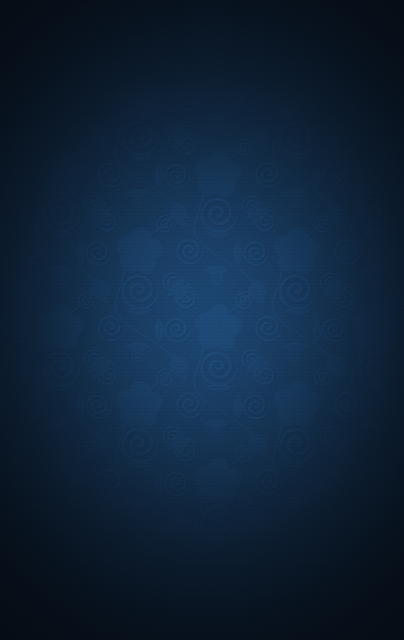
This background is drawn by a Shadertoy shader. Its source:

```glsl
// A dark navy damask cloth lit by one soft elliptical glow near the middle.
// Staggered cells repeat a layered flower ringed by spiral scrolls and vines;
// the motif is embossed by an offset sample and crossed by a fine weave.

const float TAU = 6.2831853;

// Soft coverage of a shape whose signed distance is d.
float cover(float d) {
    float blur = 0.8 / iResolution.x;
    return 1.0 - smoothstep(-blur, blur, d);
}

// Spiral ribbon that ends in a disc of the given radius; turn is +1 or -1.
float scroll(vec2 p, float radius, float turn) {
    float r = length(p);
    float pitch = radius * 0.42;
    float coil = r / pitch - turn * atan(p.y, p.x) / TAU;
    float ribbon = abs(fract(coil) - 0.5) * pitch - radius * 0.075;
    return cover(ribbon) * cover(r - radius);
}

// Nested scalloped petals separated by thin dark outlines.
float flower(vec2 p) {
    float r = length(p), a = atan(p.y, p.x);
    float shape = 0.0;
    for (int i = 0; i < 3; i++) {
        float k = float(i);
        float rim = (0.022 + 0.019 * k) * (0.78 + 0.22 * abs(cos(2.5 * a + k * 1.3)));
        shape = max(shape, cover(r - rim));
        shape -= 0.6 * cover(abs(r - rim * 0.94) - 0.0012);
    }
    return max(shape, 0.0);
}

// Pointed leaf lying along the x axis.
float leaf(vec2 p) {
    float belly = 0.011 * (1.0 - pow(p.x / 0.032, 2.0));
    float vein = cover(abs(p.y) - 0.001);
    return cover(abs(p.y) - belly) * (1.0 - 0.5 * vein);
}

// One flower, its large lower scroll and the smaller scrolls around it.
float motif(vec2 p) {
    float shape = max(flower(p), scroll(p + vec2(0.0, 0.095), 0.048, 1.0));
    for (int i = 0; i < 7; i++) {
        float k = float(i);
        float angle = -0.75 + k * 0.78;
        vec2 dir = vec2(cos(angle), sin(angle));
        float turn = mod(k, 2.0) * 2.0 - 1.0;
        vec2 q = p - dir * (0.112 + 0.018 * sin(k * 2.4));
        shape = max(shape, scroll(q, 0.026 + 0.009 * sin(k * 1.7), turn));
        vec2 l = p - dir.yx * vec2(-turn, turn) * 0.145;
        l = vec2(dot(l, dir), dot(l, vec2(-dir.y, dir.x)));
        shape = max(shape, 0.8 * leaf(l));
    }
    return shape;
}

// Two interleaved grids of motifs joined by waving vines.
float damask(vec2 p) {
    vec2 period = vec2(0.39, 0.38);
    float shape = 0.0;
    for (int i = 0; i < 2; i++) {
        vec2 q = p / period + 0.5 * float(i);
        shape = max(shape, motif((fract(q + 0.5) - 0.5) * period));
        float sway = 0.17 * sin(q.y * TAU) + 0.05 * sin(q.y * TAU * 2.0 + 1.0);
        float vine = abs(fract(q.x + sway) - 0.5) * period.x - 0.003;
        shape = max(shape, 0.8 * cover(vine * 0.75));
    }
    return shape;
}

void mainImage(out vec4 fragColor, in vec2 fragCoord) {
    vec2 uv = fragCoord / iResolution.xy;
    vec2 p = (fragCoord - 0.5 * iResolution.xy) / iResolution.x;

    // Broad glow, wider than tall relative to the canvas
    vec2 d = (uv - vec2(0.51, 0.51)) / vec2(0.57, 0.44);
    float glow = exp(-1.6 * dot(d, d));
    float light = 0.068 + 0.375 * glow;

    // Embossed pattern, clearest under the glow
    vec2 cloth = p - vec2(0.04, -0.022);
    float raised = damask(cloth);
    float relief = raised - damask(cloth + vec2(-0.002, 0.003));
    float clarity = smoothstep(0.08, 0.75, glow);
    light *= 1.0 + clarity * (0.075 * (raised - 0.3) + 0.05 * relief);

    // Fine horizontal threads with a staggered cross weave
    float thread = sin(p.y * TAU * 115.0 + 0.8 * sin(p.x * TAU * 60.0));
    float slub = sin(p.x * TAU * 43.0 + sin(p.y * TAU * 31.0) * 2.0);
    light *= 1.0 + 0.022 * thread + 0.008 * slub;

    vec3 navy = vec3(0.255, 0.625, 1.0) * light - vec3(0.0, 0.003, 0.0);
    fragColor = vec4(clamp(navy, 0.0, 1.0), 1.0);
}
```
